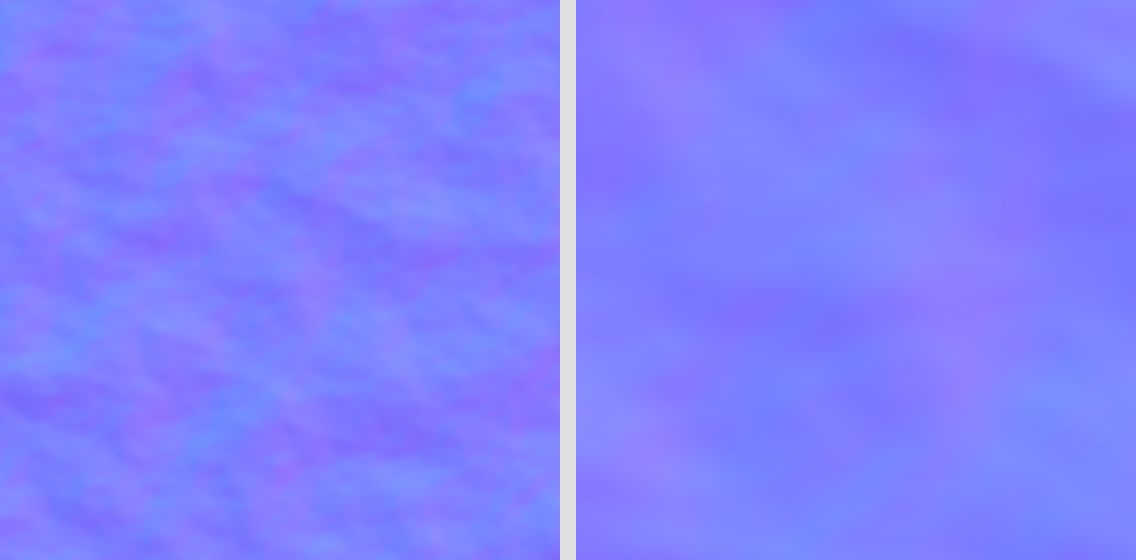
Left: the whole. Right: its middle third, enlarged.
Reproduce this texture map procedurally as a WebGL 2 fragment shader.

```glsl
#version 300 es
precision highp float;
// Tangent-space normal map of a soft, gently streaked, uneven surface.

#define BASE_CELLS 6.0     // noise cells across the canvas, coarsest octave
#define OCTAVES 4
#define LACUNARITY 1.75    // frequency ratio between octaves
#define SLOPE_GAIN 0.74    // slope ratio between octaves
#define BUMP_SLOPE 0.063   // steepness of the relief
#define GRAIN_ANGLE 0.25   // direction of the ridges, in radians
#define GRAIN_STRETCH 1.25 // length of the ridges relative to their width
#define OCTAVE_TURN 1.1    // lattice rotation per octave, hides the grid

uniform vec2 u_resolution;
out vec4 fragColor;

const float TAU = 6.2831853;

mat2 rotation(float angle) {
    float c = cos(angle), s = sin(angle);
    return mat2(c, s, -s, c);
}

// Integer hash of a lattice point, turned into a unit direction
vec2 latticeGradient(vec2 cell) {
    uvec2 k = uvec2(ivec2(cell)) * uvec2(1597u, 3917u);
    uint h = (k.x ^ (k.y << 7)) + k.y;
    h = (h ^ (h >> 15)) * 73244475u;
    h = (h ^ (h >> 16)) * 73244475u;
    h ^= h >> 16;
    float angle = TAU * float(h & 65535u) / 65536.0;
    return vec2(cos(angle), sin(angle));
}

// Analytic slope of 2D gradient noise with a quintic fade
vec2 noiseSlope(vec2 p) {
    vec2 cell = floor(p);
    vec2 f = p - cell;
    vec2 fade = f * f * f * (f * (f * 6.0 - 15.0) + 10.0);
    vec2 fadeSlope = 30.0 * f * f * (f * (f - 2.0) + 1.0);

    vec2 gA = latticeGradient(cell);
    vec2 gB = latticeGradient(cell + vec2(1.0, 0.0));
    vec2 gC = latticeGradient(cell + vec2(0.0, 1.0));
    vec2 gD = latticeGradient(cell + vec2(1.0, 1.0));
    float a = dot(gA, f);
    float b = dot(gB, f - vec2(1.0, 0.0));
    float c = dot(gC, f - vec2(0.0, 1.0));
    float d = dot(gD, f - vec2(1.0, 1.0));

    vec2 blended = mix(mix(gA, gB, fade.x), mix(gC, gD, fade.x), fade.y);
    vec2 rise = vec2(mix(b - a, d - c, fade.y), mix(c - a, d - b, fade.x));
    return blended + fadeSlope * rise;
}

// Slope of the layered height field, rotated back to canvas axes
vec2 surfaceSlope(vec2 uv) {
    mat2 stretch = mat2(1.0 / GRAIN_STRETCH, 0.0, 0.0, 1.0);
    mat2 frame = stretch * rotation(-GRAIN_ANGLE);
    vec2 slope = vec2(0.0);
    float cells = BASE_CELLS;
    float weight = 1.0;
    for (int i = 0; i < OCTAVES; i++) {
        vec2 offset = vec2(17.3, 41.7) * float(i + 1);
        slope += weight * (noiseSlope(frame * uv * cells + offset) * frame);
        frame = rotation(OCTAVE_TURN) * frame;
        cells *= LACUNARITY;
        weight *= SLOPE_GAIN;
    }
    return slope;
}

void main() {
    vec2 uv = gl_FragCoord.xy / min(u_resolution.x, u_resolution.y);
    vec2 slope = BUMP_SLOPE * surfaceSlope(uv);

    // Encode the normal, with green pointing up the canvas
    vec3 normal = normalize(vec3(-slope, 1.0));
    fragColor = vec4(0.5 + 0.5 * normal, 1.0);
}
```
